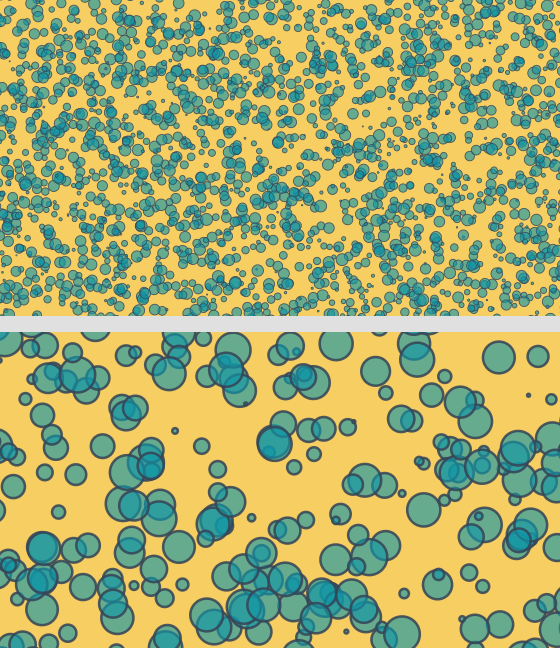
Top: the whole. Bottom: its middle third, enlarged.
This pattern is drawn by a WebGL 1 fragment shader. Its source:

```glsl
precision highp float;
// Translucent teal discs with thin dark outlines, scattered over warm yellow.

uniform vec2 u_resolution;

float hash(vec3 p) {
  return fract(sin(dot(p, vec3(127.1, 311.7, 74.7))) * 43758.5453);
}

// Lays one outlined disc over the colour below it.
vec3 paintDisc(vec3 below, float dist, float radius, float pixel) {
  float halfLine = 0.00135;
  float edge = dist - radius;
  float fill = clamp(0.5 - edge / pixel, 0.0, 1.0);
  float outer = clamp(0.5 - (edge - halfLine) / pixel, 0.0, 1.0);
  float inner = clamp(0.5 - (edge + halfLine) / pixel, 0.0, 1.0);
  vec3 color = mix(below, vec3(0.06, 0.59, 0.655), 0.625 * fill);
  return mix(color, vec3(0.21, 0.27, 0.34), 0.87 * (outer - inner));
}

void main() {
  float pixel = 1.0 / u_resolution.y;
  vec2 uv = gl_FragCoord.xy * pixel;
  float cells = 24.0;
  vec2 home = floor(uv * cells);
  vec3 color = vec3(0.965, 0.806, 0.38);

  // Each cell has six slots, about a third of them filled;
  // slots go outermost so that the stacking is the same everywhere.
  for (int slot = 0; slot < 6; slot++) {
    for (int y = -1; y <= 1; y++) {
      for (int x = -1; x <= 1; x++) {
        vec2 cell = home + vec2(float(x), float(y));
        vec3 seed = vec3(cell, float(slot) * 7.3 + 1.7);
        if (hash(seed) < 0.33) {
          vec2 jitter = vec2(hash(seed + 19.19), hash(seed + 47.53));
          float size = pow(hash(seed + 83.11), 0.7);
          float dist = length(uv - (cell + jitter) / cells);
          color = paintDisc(color, dist, mix(0.0015, 0.019, size), pixel);
        }
      }
    }
  }
  gl_FragColor = vec4(color, 1.0);
}
```
